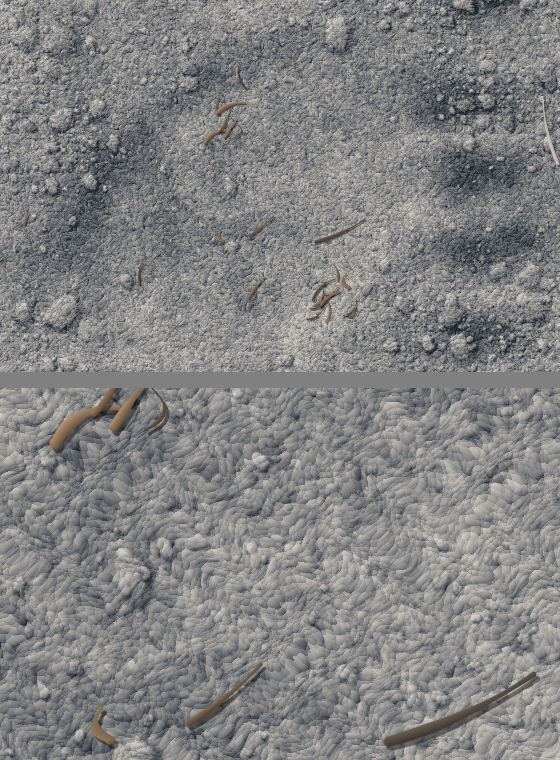
Top, the full canvas; bottom, a detail of the centre.
A Shadertoy shader for this texture:

```glsl
const vec2 LIGHT = vec2(-0.6, 0.8);

vec3 hash3(vec2 p) {
    vec3 q = fract(p.xyx * vec3(0.1031, 0.1030, 0.0973));
    q += dot(q, q.yxz + 33.33);
    return fract((q.xxy + q.yzz) * q.zyx);
}

// Soft uneven ground from warped, turning sines
float relief(vec2 p) {
    float sum = 0.0, amp = 0.5;
    for (int i = 0; i < 6; i++) {
        p = mat2(0.8, 0.6, -0.6, 0.8) * p * 1.6 + 1.7;
        p += 0.5 * sin(p.yx * 1.3 + float(i));
        sum += amp * sin(p.x) * sin(p.y);
        amp *= 0.72;
    }
    return sum;
}

// Tilted oval hollow: x is its rim distance (1 on the rim), y the side across it
vec2 hollow(vec2 p) {
    vec2 q = mat2(0.77, -0.64, 0.64, 0.77) * (p - vec2(0.68, 0.46));
    return vec2(length(q / vec2(0.64, 0.37)), q.y);
}

// How much loose rubble lies at a place
float rubble(vec2 p) {
    float patches = smoothstep(-0.15, 0.6, relief(p * 3.0 + 4.0));
    return mix(0.07, 0.2 + 0.8 * patches, smoothstep(0.75, 1.15, hollow(p).x));
}

// Lit sand grains: cellular noise shaded by the offset from the nearest centre
float grains(vec2 p) {
    vec2 cell = floor(p), nearest = vec2(2.0);
    float tone = 0.0;
    for (int k = 0; k < 9; k++) {
        vec2 id = cell + vec2(k % 3, k / 3) - 1.0;
        vec3 h = hash3(id);
        vec2 d = p - id - h.xy;
        if (dot(d, d) < dot(nearest, nearest)) { nearest = d; tone = h.z - 0.5; }
    }
    return 0.9 * dot(nearest, LIGHT) + 0.8 * tone + 0.15 - 0.4 * dot(nearest, nearest);
}

// Faceted stones: x cover, y tone, z cast shadow
vec3 stones(vec2 p, float scale, float share) {
    vec3 result = vec3(0.0, 0.5, 0.0);
    vec2 cell = floor(p * scale);
    float soft = 0.03 + scale / iResolution.y;
    for (int k = 0; k < 9; k++) {
        vec2 id = cell + vec2(k % 3, k / 3) - 1.0;
        vec3 h = hash3(id + scale * 7.0);
        vec2 centre = id + 0.3 + 0.4 * h.xy;
        if (h.z > share * rubble(centre / scale)) continue;
        vec3 g = hash3(id + scale * 3.0 + 51.0);
        vec2 d = p * scale - centre;
        float angle = atan(d.y, d.x) + 6.28 * g.x;
        float sides = 4.0 + floor(3.0 * g.z), wedge = 6.2832 / sides;
        float corner = cos(mod(angle, wedge) - 0.5 * wedge);
        float radius = (0.17 + 0.19 * g.y) / mix(1.0, corner, 0.85);
        radius *= 1.0 + 0.2 * sin(angle * 2.0 + 9.0 * g.z) + 0.05 * sin(angle * 7.0);
        float cover = 1.0 - smoothstep(-soft, soft, length(d) - radius);
        float slope = dot(d, LIGHT) / radius;
        float tone = 0.57 + 0.14 * (g.z - 0.5) + 0.08 * slope + 0.08 * smoothstep(-0.5, 0.1, slope);
        result.y = mix(result.y, tone, cover);
        result.x = max(result.x, cover);
        result.z = max(result.z, 1.0 - smoothstep(0.0, 0.16, length(d + 0.15 * LIGHT) - radius));
    }
    return result;
}

// Tapered bent stalk: x cover, y lit side from -1 to 1
vec2 stalk(vec2 p, vec2 a, vec2 b, float bend, float width) {
    vec2 axis = b - a;
    float h = clamp(dot(p - a, axis) / dot(axis, axis), 0.0, 1.0);
    vec2 side = normalize(vec2(-axis.y, axis.x));
    vec2 d = p - a - axis * h - side * bend * 4.0 * h * (1.0 - h);
    float w = width * (0.7 + 0.3 * sin(h * 5.0 + 0.6));
    float soft = 0.8 / iResolution.y;
    return vec2(1.0 - smoothstep(-soft, soft, length(d) - w), clamp(dot(d, LIGHT) / width, -1.0, 1.0));
}

void lay(inout vec3 color, vec2 p, vec2 a, vec2 b, float bend, float width, vec3 tint) {
    color *= 1.0 - 0.45 * stalk(p + 0.005 * LIGHT, a, b, bend, width).x;
    vec2 s = stalk(p, a, b, bend, width);
    color = mix(color, tint * (1.0 + 0.3 * s.y), s.x);
}

void mainImage(out vec4 fragColor, in vec2 fragCoord) {
    vec2 p = fragCoord / iResolution.y;

    // Broad light and shade
    vec2 bowl = hollow(p + 0.03 * relief(p * 5.0));
    float rim = exp(-pow((bowl.x - 0.9) / 0.17, 2.0));
    float tone = 0.54 + 0.08 * relief(p * 3.0) + 0.045 * relief(p * 14.0);
    tone -= rim * bowl.y * (bowl.y > 0.0 ? 0.36 : 0.2);
    vec2 q = p + 0.05 * relief(p * 3.0 + 8.0);
    tone -= 0.18 * exp(-pow((q.x - 1.27) / 0.15, 2.0)) * (0.4 + 0.6 * sin(q.y * 28.0 - 1.0));

    // Rubble, from crumbs to clods
    float scale = 75.0;
    for (int i = 0; i < 4; i++) {
        vec3 s = stones(p, scale, i < 2 ? 0.55 : 0.36);
        tone -= 0.14 * s.z * (1.0 - s.x);
        tone = mix(tone, 0.25 * tone + 0.75 * s.y, s.x);
        scale *= 0.5;
    }

    // Sand of mixed sizes, with small dark pits
    vec2 sand = p + 0.004 * sin(p.yx * 90.0 + 3.0 * sin(p * 37.0));
    tone += 0.11 * grains(sand * 180.0) + 0.1 * grains(sand * 115.0 + 5.0) + 0.08 * grains(sand * 58.0 + 9.0);
    tone -= 0.1 * smoothstep(0.3, 0.65, -grains(sand * 85.0 + 30.0));
    tone = clamp(0.518 + 1.16 * (tone - 0.54), 0.16, 0.8);

    // Dark tones turn blue, light ones warm
    vec3 color = tone + clamp(tone - 0.53, -0.13, 0.12) * vec3(0.16, 0.02, -0.16);

    // Dry leaf scraps in two heaps, and a few strays
    for (int i = 0; i < 24; i++) {
        vec3 h = hash3(vec2(i, 17)), g = hash3(vec2(i, 71));
        vec2 spot = i < 12 ? vec2(0.88, 0.22) + 0.14 * (h.xy - 0.5)
                  : i < 18 ? vec2(0.61, 0.68) + 0.1 * (h.xy - 0.5) : h.xy * vec2(1.5, 1.0);
        float angle = 0.3 + 1.6 * g.x;
        vec2 reach = (0.012 + 0.03 * g.y) * vec2(cos(angle), sin(angle));
        vec3 tint = mix(vec3(0.27, 0.22, 0.19), vec3(0.57, 0.46, 0.35), h.z);
        lay(color, p, spot - reach, spot + reach, 0.03 * (g.z - 0.5), 0.002 + 0.005 * h.z * g.z, tint);
    }
    lay(color, p, vec2(0.85, 0.35), vec2(0.98, 0.41), -0.006, 0.005, vec3(0.33, 0.29, 0.26));
    lay(color, p, vec2(1.5, 0.56), vec2(1.46, 0.73), 0.008, 0.005, vec3(0.76, 0.73, 0.69));

    fragColor = vec4(color, 1.0);
}
```
